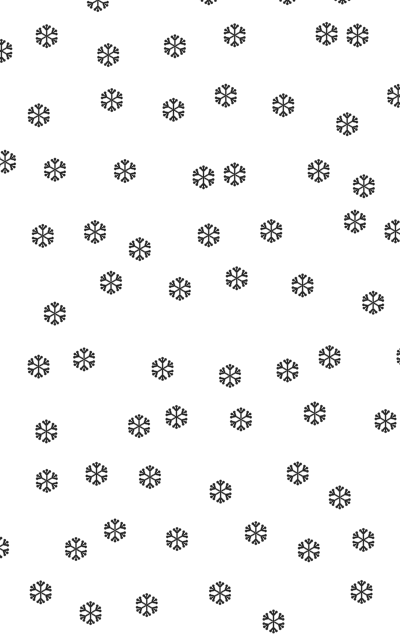
Give the GLSL for this pattern, as a Shadertoy shader.

```glsl
// Small charcoal snowflakes scattered evenly over a white ground.

const float PI = 3.14159265;
const vec3 PAPER = vec3(1.0);
const vec3 INK = vec3(0.13);

const float CELLS_ACROSS = 6.4;   // scatter cells per canvas width
const float FLAKE_RADIUS = 0.0295; // in canvas widths
const float JITTER = 0.58;        // share of a cell a flake may wander

vec2 hash22(vec2 p) {
    vec3 q = fract(p.xyx * vec3(0.1031, 0.1030, 0.0973));
    q += dot(q, q.yzx + 33.33);
    return fract((q.xx + q.yz) * q.zy);
}

float segmentDistance(vec2 p, vec2 a, vec2 b) {
    vec2 ab = b - a;
    float t = clamp(dot(p - a, ab) / dot(ab, ab), 0.0, 1.0);
    return length(p - a - ab * t);
}

// Folds the plane into one mirrored sector whose axis points up.
vec2 foldSectors(vec2 p, float count) {
    float sector = 2.0 * PI / count;
    float angle = mod(atan(p.x, p.y) + 0.5 * sector, sector) - 0.5 * sector;
    return length(p) * vec2(sin(abs(angle)), cos(angle));
}

// Signed distance to a six-armed flake of radius 1.
float snowflake(vec2 p) {
    vec2 q = foldSectors(p, 6.0);
    vec2 tip = vec2(0.0, 0.90);
    vec2 fork = vec2(0.0, 0.53);
    vec2 barb = vec2(0.25, 0.80);
    float spoke = segmentDistance(q, vec2(0.0), tip) - 0.055;
    float branch = segmentDistance(q, fork, barb) - 0.075;
    float beads = min(length(q - tip), length(q - barb)) - 0.105;
    return min(spoke, min(branch, beads));
}

// Distance to the nearest flake on a staggered, jittered grid.
float flakeField(vec2 p, float cells, float radius, float jitter) {
    vec2 g = p * cells;
    float nearest = 1e3;
    for (int y = -1; y <= 1; y++) {
        float row = floor(g.y) + float(y);
        float stagger = 0.5 * mod(row, 2.0);
        for (int x = -1; x <= 1; x++) {
            vec2 cell = vec2(floor(g.x - stagger) + float(x), row);
            vec2 wander = (hash22(cell + 17.0) - 0.5) * jitter;
            vec2 centre = cell + vec2(stagger, 0.0) + 0.5 + wander;
            vec2 local = (g - centre) / (cells * radius);
            nearest = min(nearest, snowflake(local) * radius);
        }
    }
    return nearest;
}

void mainImage(out vec4 fragColor, in vec2 fragCoord) {
    vec2 uv = fragCoord / iResolution.x;
    float edge = 0.8 / iResolution.x;

    float d = flakeField(uv, CELLS_ACROSS, FLAKE_RADIUS, JITTER);
    float coverage = 1.0 - smoothstep(-edge, edge, d);

    fragColor = vec4(mix(PAPER, INK, coverage), 1.0);
}
```
